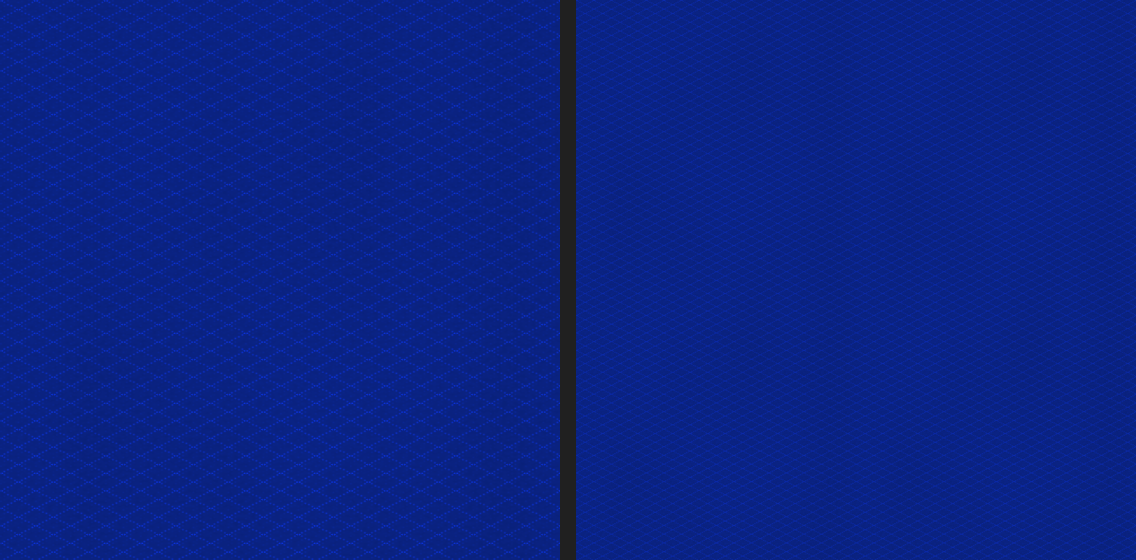
Left, the tile; right, the same tile 2 across and 2 down.
Give the GLSL for this texture, as a WebGL 1 fragment shader.

```glsl
precision highp float;
// Deep blue woven cloth with a fine lattice of dotted diamonds.

uniform vec2 u_resolution;

const vec2 REPEATS = vec2(16.0, 32.0);        // diamonds across and down
const vec2 LATTICE_SHIFT = vec2(0.0016, -0.0016);
const float STITCHES = 5.0;                   // stitches along a diamond edge
const vec2 STITCH_RADIUS = vec2(0.0019, 0.0016);
const float STITCH_JITTER = 0.0012;
const float KNOT_SPREAD = 0.0024;             // half gap of the pair at a crossing
const float RISING_WEIGHT = 0.72;
const float FALLING_WEIGHT = 0.62;
const float KNOT_WEIGHT = 0.95;
const float FILL_WEIGHT = 0.24;               // strongest stitch inside a diamond
const float FILL_SPARSITY = 0.45;             // share of the inner stitches left out
const vec2 GRAIN_CELLS = vec2(96.0, 160.0);
const float GRAIN_AMOUNT = 0.05;
const vec2 WEAR_CELLS = vec2(5.0, 2.0);
const float WEAR_AMOUNT = 0.045;
const vec3 CLOTH_BLUE = vec3(0.038, 0.133, 0.502);
const vec3 STITCH_BLUE = vec3(0.045, 0.195, 0.850);

float hash(vec2 p) {
  vec3 q = fract(vec3(p.xyx) * 0.1031);
  q += dot(q, q.yzx + 33.33);
  return fract((q.x + q.y) * q.z);
}

// Dot product of a wrapped random gradient with the offset from its corner.
float cornerSlope(vec2 cell, vec2 offset, vec2 period) {
  float angle = 6.28318 * hash(mod(cell, period));
  return dot(vec2(cos(angle), sin(angle)), offset);
}

float gradientNoise(vec2 p, vec2 period) {
  vec2 i = floor(p);
  vec2 f = p - i;
  vec2 w = f * f * f * (f * (f * 6.0 - 15.0) + 10.0);
  vec2 e = vec2(1.0, 0.0);
  float low = mix(cornerSlope(i, f, period),
                  cornerSlope(i + e.xy, f - e.xy, period), w.x);
  float high = mix(cornerSlope(i + e.yx, f - e.yx, period),
                   cornerSlope(i + e.xx, f - e.xx, period), w.x);
  return mix(low, high, w.y);
}

// Brightness of a stitch from its place in the diamond.
float stitchWeight(vec2 place) {
  bool falling = place.x < 0.5;
  bool rising = place.y < 0.5;
  if (falling && rising) return KNOT_WEIGHT;
  if (rising) return RISING_WEIGHT;
  if (falling) return FALLING_WEIGHT;
  return FILL_WEIGHT * smoothstep(FILL_SPARSITY, 1.0, hash(place + 7.0));
}

float stitches(vec2 p, float pixel) {
  // Skewed axes whose whole numbers lie on the two sets of diagonals.
  vec2 s = p * REPEATS;
  vec2 grid = vec2(s.x + s.y, s.x - s.y) * STITCHES;
  vec2 nearest = floor(grid + 0.5);
  vec2 place = mod(nearest + 0.5, STITCHES) - 0.5;
  vec2 d = grid - nearest;

  // Offset from the stitch centre, back in canvas units.
  vec2 offset = vec2(d.x + d.y, d.x - d.y) / (2.0 * STITCHES * REPEATS);
  if (max(place.x, place.y) < 0.5) {
    offset.x = abs(offset.x) - KNOT_SPREAD;
  } else {
    offset.y -= STITCH_JITTER * (hash(place + 3.0) - 0.5);
  }
  vec2 r = offset / max(STITCH_RADIUS, vec2(0.6 * pixel));
  return stitchWeight(place) * exp(-dot(r, r));
}

void main() {
  vec2 p = gl_FragCoord.xy / u_resolution;
  float pixel = 1.0 / min(u_resolution.x, u_resolution.y);

  // Fine weave and broad, faint fading of the cloth.
  float grain = gradientNoise(p * GRAIN_CELLS, GRAIN_CELLS);
  float wear = gradientNoise(p * WEAR_CELLS, WEAR_CELLS);
  float shade = 1.0 + GRAIN_AMOUNT * grain + WEAR_AMOUNT * wear;

  // Lattice stitches, slightly uneven where the cloth is worn.
  float thread = stitches(p - LATTICE_SHIFT, pixel) * (1.0 + 0.2 * grain + 0.2 * wear);
  vec3 color = mix(CLOTH_BLUE * shade, STITCH_BLUE, clamp(thread, 0.0, 1.0));
  gl_FragColor = vec4(color, 1.0);
}
```
